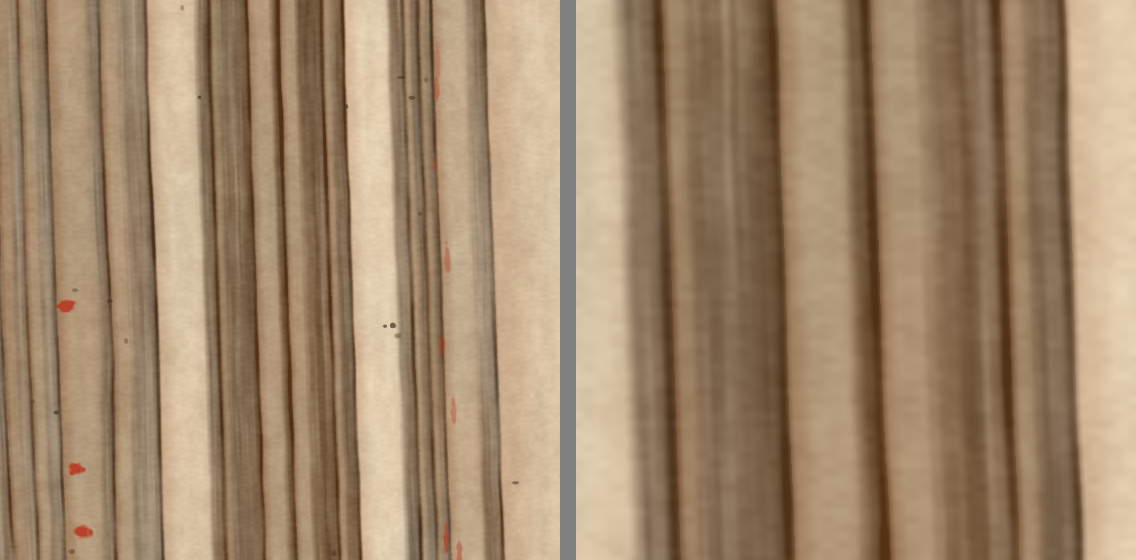
Left: the whole. Right: its middle third, enlarged.
A Shadertoy shader for this texture:

```glsl
// Aged parchment edges: slightly leaning vertical folds, pale and rounded,
// separated by brown and grey streaked gaps. Folds are layered in a loop over
// a streaky ground, then fibres, mottling and small paint marks are added.

float hash(vec2 p) {
    vec3 q = fract(vec3(p.xyx) * 0.1031);
    q += dot(q, q.yzx + 33.33);
    return fract((q.x + q.y) * q.z);
}

float noise(vec2 p) {
    vec2 cell = floor(p), f = fract(p);
    f = f * f * (3.0 - 2.0 * f);
    float low = mix(hash(cell), hash(cell + vec2(1, 0)), f.x);
    float high = mix(hash(cell + vec2(0, 1)), hash(cell + vec2(1, 1)), f.x);
    return mix(low, high, f.y);
}

float fbm(vec2 p) {
    float sum = 0.0, weight = 0.5;
    for (int i = 0; i < 4; i++) {
        sum += weight * noise(p);
        p = p * 2.03 + 17.0;
        weight *= 0.5;
    }
    return sum / 0.9375;
}

// Left edge, right edge and lightness of each fold
const int FOLDS = 14;
const vec3 folds[FOLDS] = vec3[FOLDS](
    vec3(-0.010, 0.014, 0.50), vec3(0.036, 0.060, 0.56),
    vec3(0.086, 0.156, 0.63), vec3(0.180, 0.213, 0.60),
    vec3(0.263, 0.350, 0.94), vec3(0.376, 0.390, 0.46),
    vec3(0.444, 0.486, 0.63), vec3(0.500, 0.530, 0.60),
    vec3(0.576, 0.590, 0.50), vec3(0.614, 0.694, 1.02),
    vec3(0.722, 0.734, 0.56), vec3(0.750, 0.762, 0.50),
    vec3(0.774, 0.834, 0.75), vec3(0.868, 1.100, 0.94));

// Soft elliptical mark with a ragged outline
float mark(vec2 p, vec2 radius, float seed) {
    float ragged = 0.7 * (noise(p * 130.0 + seed * 9.0) - 0.5);
    return 1.0 - smoothstep(0.6, 1.2, length(p / radius) + ragged);
}

void mainImage(out vec4 fragColor, in vec2 fragCoord) {
    vec2 uv = fragCoord / iResolution.xy;

    // Lean to the right going down, with a slow waver
    float x = uv.x - 0.033 * (1.0 - uv.y);
    x += 0.007 * (noise(vec2(x * 5.0, uv.y * 2.5)) - 0.5);
    x += 0.0025 * (noise(vec2(x * 20.0, uv.y * 14.0)) - 0.5);

    // Streaked gaps, darkest near the middle
    float centre = exp(-pow((x - 0.49) / 0.13, 2.0));
    float streak = noise(vec2(x * 85.0, uv.y * 2.0));
    float tone = 0.42 - 0.21 * centre + 0.26 * (streak - 0.5);
    tone += 0.16 * (noise(vec2(x * 230.0, uv.y * 9.0)) - 0.5);
    float grey = (1.0 - 0.6 * centre) * (0.35 + 0.5 * noise(vec2(x * 30.0, uv.y * 3.0)));

    // Rounded folds with a broken dark crease along the left edge
    float rosy = 0.0;
    for (int i = 0; i < FOLDS; i++) {
        vec3 fold = folds[i];
        float across = (x - fold.x) / (fold.y - fold.x);
        float inside = smoothstep(-0.003, 0.004, x - fold.x)
                     * (1.0 - smoothstep(-0.007, 0.006, x - fold.y));
        float leftShade = 1.0 - smoothstep(0.0, 0.4, across);
        float level = fold.z - 0.17 * leftShade - 0.07 * smoothstep(0.75, 1.0, across);
        tone = mix(tone, level, inside);
        grey *= 1.0 - inside;
        rosy = mix(rosy, leftShade, inside);

        float toEdge = x - fold.x + 0.003;
        float worn = noise(vec2(float(i) * 7.3, uv.y * 16.0));
        float crease = exp(-pow(toEdge / 0.0035, 2.0)) * (0.12 + 0.32 * worn);
        float shadow = 0.10 * exp(-pow(toEdge / 0.011, 2.0)) * step(toEdge, 0.003);
        tone -= crease + shadow;
    }

    // Fibres, mottling and fine weave
    tone += 0.13 * (fbm(vec2(x * 50.0, uv.y * 11.0)) - 0.5);
    tone += 0.12 * (fbm(uv * 38.0) - 0.5);
    tone += 0.07 * (noise(uv * vec2(120.0, 210.0)) - 0.5);

    vec3 umber = vec3(0.40, 0.27, 0.15), cream = vec3(0.88, 0.80, 0.68);
    vec3 color = mix(umber, cream, clamp(tone, -0.15, 1.08));
    color = mix(color, vec3(dot(color, vec3(0.3, 0.6, 0.1))) * vec3(1.06, 1.0, 0.91), 0.6 * grey);
    color += vec3(0.022, -0.006, -0.012) * rosy;
    color += vec3(0.03, -0.005, -0.01) * (fbm(vec2(x * 16.0, uv.y * 5.0) + 40.0) - 0.5);

    // Red paint, gathered along two folds
    for (int i = 0; i < 11; i++) {
        float seed = float(i) + 3.0;
        bool broad = i % 4 == 0;
        float column = broad ? 0.112 : 0.773;
        vec2 place = vec2(column + 0.03 * (hash(vec2(seed, 2.0)) - 0.5), hash(vec2(seed, 5.0)));
        vec2 radius = broad ? vec2(0.017, 0.011) : vec2(0.005, 0.012 + 0.022 * hash(vec2(seed, 8.0)));
        float strength = broad ? 0.9 : 0.25 + 0.5 * hash(vec2(seed, 11.0));
        color = mix(color, vec3(0.72, 0.22, 0.13), strength * mark(vec2(x, uv.y) - place, radius, seed));
    }

    // Scattered dark specks
    for (int i = 0; i < 18; i++) {
        float seed = float(i) + 50.0;
        vec2 place = vec2(hash(vec2(seed, 1.0)), hash(vec2(seed, 4.0)));
        vec2 radius = vec2(0.003, 0.003) + 0.004 * vec2(hash(vec2(seed, 6.0)), hash(vec2(seed, 9.0)));
        float strength = 0.25 + 0.5 * hash(vec2(seed, 12.0));
        color = mix(color, vec3(0.26, 0.18, 0.13), strength * mark(uv - place, radius, seed));
    }

    fragColor = vec4(clamp(color, 0.0, 1.0), 1.0);
}
```
